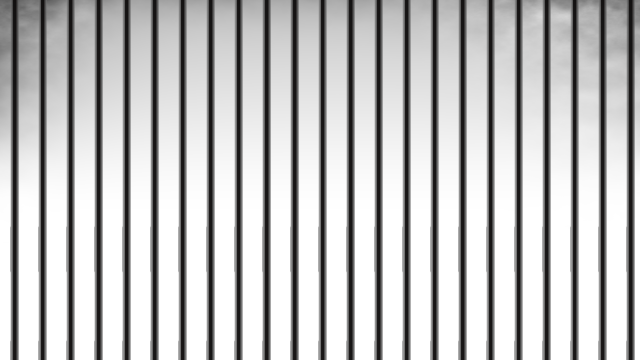
Write a Shadertoy shader that draws this pattern.

```glsl
// Twenty-three upright metal bars stand before a pale wall that darkens upward.
// Each bar is a repeated cross-section of soft bands; the wall is a sum of
// gradients with layered noise for the grime in its upper corners.

const float PITCH = 0.04375;      // bar spacing, in canvas widths
const float FIRST_BAR = 0.0229;   // centre of the leftmost bar
const float BAR_HALF = 0.0063;
const float CORE_HALF = 0.0024;

float hash(vec2 p) {
    return fract(sin(dot(p, vec2(127.1, 311.7))) * 43758.5453);
}

float valueNoise(vec2 p) {
    vec2 cell = floor(p), f = fract(p);
    f = f * f * (3.0 - 2.0 * f);
    float bottom = mix(hash(cell), hash(cell + vec2(1, 0)), f.x);
    float top = mix(hash(cell + vec2(0, 1)), hash(cell + vec2(1, 1)), f.x);
    return mix(bottom, top, f.y);
}

float fbm(vec2 p) {
    float sum = 0.0, gain = 0.5;
    for (int i = 0; i < 5; i++) {
        sum += gain * valueNoise(p);
        p = p * 2.03 + 17.3;
        gain *= 0.5;
    }
    return sum;
}

// Coverage of the interval lo..hi with softened ends
float band(float x, float lo, float hi, float soft) {
    float h = 0.5 * soft;
    return smoothstep(lo - h, lo + h, x) * (1.0 - smoothstep(hi - h, hi + h, x));
}

float wallShade(vec2 uv, float aspect) {
    float depth = 1.0 - uv.y;
    float shade = 1.0 - 0.17 * (1.0 - smoothstep(0.0, 0.62, depth));
    shade -= 0.18 * exp(-depth / 0.06);

    // Side shadows, heavier on the left
    float sides = 0.32 * exp(-uv.x / 0.09) + 0.14 * exp((uv.x - 1.0) / 0.09);
    shade -= sides * (1.0 - smoothstep(0.1, 0.58, depth));

    // Blotchy grime along the top and in the corners
    float corner = 1.0 - smoothstep(0.0, 0.22, uv.x) + smoothstep(0.55, 1.0, uv.x);
    float reach = exp(-depth / (0.05 + 0.12 * corner));
    float grime = fbm(uv * vec2(aspect, 1.0) * vec2(14.0, 22.0)) - 0.48;
    return shade + 0.45 * grime * reach * (0.2 + corner);
}

// Grey of a bar at signed offset d from its centre
float barShade(float d, float tint, float soft) {
    float left = mix(0.66, 0.40, smoothstep(-BAR_HALF, -CORE_HALF, d));
    float right = mix(0.27, 0.58, smoothstep(CORE_HALF, BAR_HALF, d));
    float shade = mix(left, right, step(0.0, d)) + tint;
    return mix(shade, 0.09, band(d, -CORE_HALF, CORE_HALF, soft));
}

void mainImage(out vec4 fragColor, in vec2 fragCoord) {
    vec2 uv = fragCoord / iResolution.xy;
    float aspect = iResolution.x / iResolution.y;
    float soft = max(1.0 / iResolution.x, 0.0012);

    float wall = wallShade(uv, aspect);

    // Fold the canvas into one bar per pitch
    float index = floor((uv.x - FIRST_BAR) / PITCH + 0.5);
    float d = uv.x - FIRST_BAR - index * PITCH;
    float tint = 0.08 * (hash(vec2(index, 3.0)) - 0.5);
    float metal = barShade(d, tint, soft) * mix(1.0, wall, 0.5);
    float shade = mix(wall, metal, band(d, -BAR_HALF, BAR_HALF, soft));

    // Short worn seams on the left rim of each bar
    float seamSpan = band(uv.y, 0.245, 0.37, 0.006) + 1.0 - smoothstep(0.05, 0.056, uv.y);
    float seam = band(d, -BAR_HALF - 0.0004, -BAR_HALF + 0.0009, soft);
    shade = mix(shade, 0.38, 0.6 * seam * seamSpan);

    // Dark cores carry a faint warm tone
    vec3 warmth = mix(vec3(1.06, 0.97, 0.97), vec3(1.0), smoothstep(0.08, 0.3, shade));
    fragColor = vec4(clamp(shade * warmth, 0.0, 1.0), 1.0);
}
```
